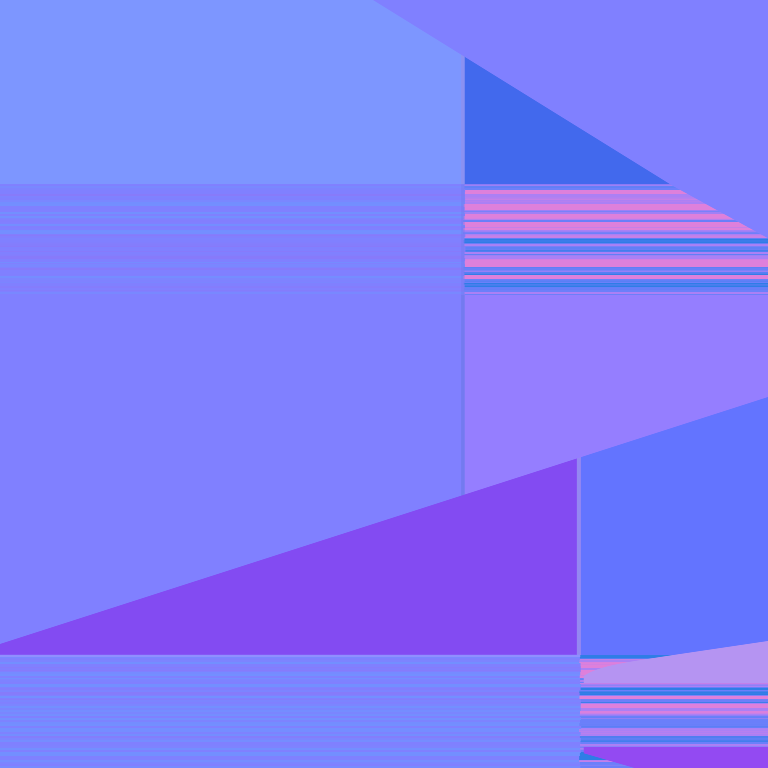
A Shadertoy shader for this texture map:

```glsl
// Draws a faceted tangent-space normal map with flat slopes, seams and bands of scan stripes.

float hash(float n) { return fract(sin(n * 127.1) * 43758.5453); }

// Antialiased step: 1 where d is positive.
float cover(float d) {
    float px = 1.0 / iResolution.y;
    return smoothstep(-0.5 * px, 0.5 * px, d);
}

float between(float v, float lo, float hi) { return cover(v - lo) * cover(hi - v); }

// Random value per row, blended only at the row borders.
float rows(float y, float count, float seed) {
    float row = floor(y * count);
    float blend = clamp(0.5 + (fract(y * count) - 1.0) * iResolution.y / count, 0.0, 1.0);
    return mix(hash(row + seed), hash(row + 1.0 + seed), blend);
}

// Vivid rows running from blue through violet to pink.
vec3 vividStripes(float y, float cycles, float center) {
    float tone = 0.5 + 0.2 * cos(6.2832 * cycles * (y - center));
    tone += 0.75 * (rows(y, 190.0, 3.0) - 0.5) + 0.4 * (rows(y, 384.0, 17.0) - 0.5);
    vec3 color = mix(vec3(0.18, 0.49, 0.90), vec3(0.42, 0.50, 0.98), smoothstep(0.1, 0.35, tone));
    color = mix(color, vec3(0.67, 0.50, 0.96), smoothstep(0.4, 0.55, tone));
    return mix(color, vec3(0.87, 0.50, 0.86), smoothstep(0.6, 0.75, tone));
}

// Faint rows close to the flat normal; bias leans them to blue.
vec3 faintStripes(float y, float bias) {
    float tone = 0.6 * rows(y, 384.0, 41.0) + 0.4 * rows(y, 190.0, 59.0) + bias;
    vec3 color = mix(vec3(0.53, 0.48, 0.98), vec3(0.502, 0.502, 1.0), smoothstep(0.15, 0.4, tone));
    return mix(color, vec3(0.45, 0.56, 1.0), smoothstep(0.55, 0.9, tone));
}

void mainImage(out vec4 fragColor, in vec2 fragCoord) {
    vec2 uv = fragCoord / iResolution.xy;
    float x = uv.x, y = uv.y;
    vec3 flatNormal = vec3(0.502, 0.502, 1.0);

    // Slanted edges of the upper and lower slopes.
    float roof = max(1.0 - 0.62 * (x - 0.4857), 0.758 - 0.55 * (x - 0.876));
    float ramp = 0.1615 + 0.3216 * x;
    float underRoof = cover((roof - y) * 0.85);
    float underRamp = cover((ramp - y) * 0.95);

    // Seams waver slightly inside the striped bands.
    float upperBand = between(y, 0.616, 0.760);
    float lowerBand = cover(0.147 - y);
    float jitter = 0.003 * (rows(y, 256.0, 7.0) - 0.5);
    float upperRight = cover(x - 0.6045 - jitter * upperBand);
    float lowerRight = cover(x - 0.7555 - jitter * lowerBand);

    // Upper slope: light face, dark face, stripes and violet strip.
    vec3 left = mix(flatNormal, vec3(0.49, 0.588, 1.0), cover(y - 0.760));
    float blueLean = 0.2 * exp(-pow((y - 0.712) / 0.025, 2.0)) - 0.08;
    left = mix(left, faintStripes(y, blueLean), upperBand);
    vec3 right = mix(vec3(0.584, 0.494, 1.0), vec3(0.26, 0.41, 0.93), cover(y - 0.758));
    right = mix(right, vividStripes(y, 14.8, 0.72), upperBand);
    vec3 upper = mix(left, right, upperRight);
    vec3 upperSeam = mix(vec3(0.45, 0.48, 0.94), vec3(0.54, 0.57, 0.95), cover(y - 0.760));
    upper = mix(upper, upperSeam, between(x, 0.6005, 0.6050) * (1.0 - 0.5 * upperBand));
    vec3 color = mix(flatNormal, upper, underRoof);

    // Lower slope: purple wedge beside a blue face.
    vec3 lower = mix(vec3(0.515, 0.294, 0.95), vec3(0.39, 0.455, 1.0), lowerRight);
    lower = mix(lower, vec3(0.58, 0.53, 0.95), between(x, 0.7510, 0.7563));
    color = mix(color, lower, underRamp);

    // Faint stripes along the bottom and the lip above them.
    vec3 bottom = faintStripes(y, 0.12);
    vec3 vivid = vividStripes(y, 24.0, 0.081);
    bottom = mix(bottom, vivid, lowerRight);
    color = mix(color, bottom, lowerBand);
    color = mix(color, vec3(0.56, 0.56, 1.0), between(y, 0.1445, 0.1475) * cover(0.7555 - x));

    // Bottom right corner: lavender crest, striped core and purple foot.
    float crest = 0.1654 - 0.148 * (1.0 - x) - 0.01 * exp(-max(x - 0.76, 0.0) / 0.02);
    float corner = cover(x - 0.760);
    vec3 core = mix(vivid, vec3(0.71, 0.58, 0.95), cover(y - 0.1107));
    float foot = cover(0.0273 - y) * cover(y - 0.0195 + 0.29 * (x - 0.759));
    core = mix(core, vec3(0.575, 0.29, 0.95), foot);
    color = mix(color, core, corner * cover(crest - y));

    fragColor = vec4(color, 1.0);
}
```
